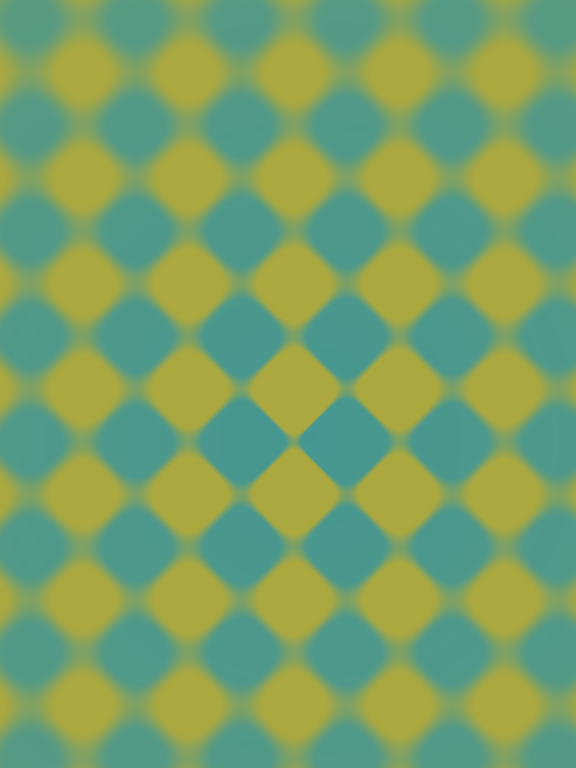
Reproduce this pattern procedurally as a Shadertoy shader.

```glsl
// Mustard and teal diamond checker, crisp near a focus point and softer away from it.
#define PERIOD 0.1375                  // diamond width, in canvas heights
#define SHIFT vec2(0.0078, -0.0065)    // a diamond centre, from the canvas centre
#define FOCUS vec2(0.03, -0.07)        // sharpest point, from the canvas centre
#define SOFT_MIN 0.08                  // edge softness at the focus
#define SOFT_GAIN 2.0                  // added softness per canvas height
#define WASH 0.30                      // mustard tint in the teal per canvas height
#define MUSTARD vec3(0.67, 0.66, 0.25)
#define TEAL vec3(0.27, 0.59, 0.57)

const float TAU = 6.2831853;

// Positive inside mustard diamonds, zero on the edges, negative in teal ones
float diamondField(vec2 p) {
    vec2 wave = cos(TAU * (p - SHIFT) / PERIOD);
    return wave.x + wave.y;
}

void mainImage(out vec4 fragColor, in vec2 fragCoord) {
    vec2 p = (fragCoord - 0.5 * iResolution.xy) / iResolution.y;
    float away = length(p - FOCUS);

    // Edge blur widens with distance but never falls below about one pixel
    float pixelWidth = TAU * 1.4142 / (PERIOD * iResolution.y);
    float softness = max(SOFT_MIN + SOFT_GAIN * away, pixelWidth);
    float mustard = smoothstep(-softness, softness, diamondField(p));

    // Teal warms gently toward the border
    vec3 ground = mix(TEAL, MUSTARD, WASH * away);
    fragColor = vec4(mix(ground, MUSTARD, mustard), 1.0);
}
```
